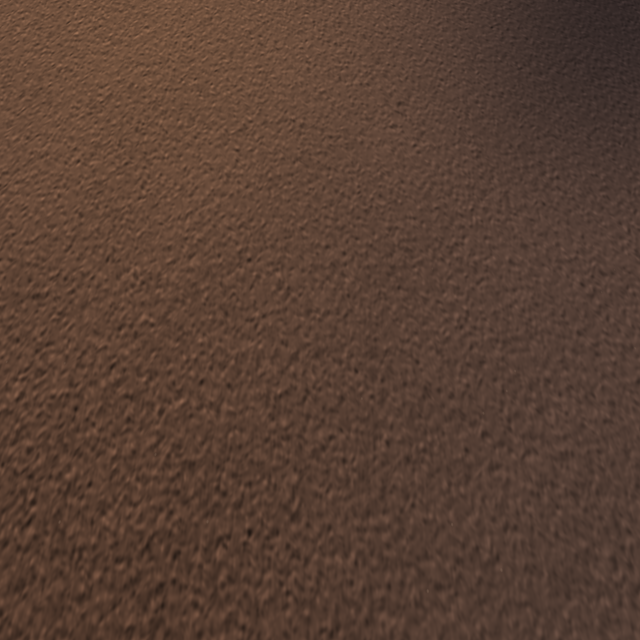
A Shadertoy shader for this texture:

```glsl
// Brown fleece cloth receding in perspective, lit warmly from the upper left.

const vec3 NEAR_LEFT  = vec3(0.315, 0.222, 0.172);
const vec3 NEAR_RIGHT = vec3(0.315, 0.236, 0.200);
const vec3 FAR_LEFT   = vec3(0.408, 0.295, 0.230);
const vec3 FAR_RIGHT  = vec3(0.335, 0.252, 0.218);
const vec3 WARM_GLOW  = vec3(0.032, 0.022, 0.008);
const vec3 SPECK_TONE = vec3(0.500, 0.400, 0.330);

const float HORIZON     = 2.0;    // height of the vanishing line
const float TUFT_COUNT  = 190.0;  // tufts across the far edge
const float DEPTH_SCALE = 1.2;    // stretch of the cloth away from the viewer
const float TUFT_FALL   = 5.0;    // sharpness of a tuft
const float GRAIN_NEAR  = 0.31;   // contrast at the lower left
const float GRAIN_FAR   = 0.19;   // contrast at the top and right
const float WARP        = 0.16;
const vec2  LIGHT_STEP  = vec2(-0.14, 0.28);

vec3 hash3(vec2 cell) {
    vec3 p = fract(cell.xyx * vec3(0.1031, 0.1030, 0.0973));
    p += dot(p, p.yxz + 33.33);
    return fract((p.xxy + p.yzz) * p.zyx);
}

// Cellular noise: soft tufts of random height around jittered cell points
float tufts(vec2 p) {
    vec2 cell = floor(p);
    vec2 local = p - cell;
    float height = 0.0;
    for (int j = -1; j <= 1; j++) {
        for (int i = -1; i <= 1; i++) {
            vec2 offset = vec2(i, j);
            vec3 rnd = hash3(cell + offset);
            vec2 d = offset + rnd.xy - local;
            height += (2.0 * rnd.z - 1.0) * exp(-TUFT_FALL * dot(d, d));
        }
    }
    return height;
}

// Layered sines bend the rows of tufts
vec2 bend(vec2 p) {
    return p + WARP * (sin(p.yx * vec2(1.3, 1.7) + 2.0 * sin(p * 0.43))
                     + sin(p.yx * 0.31 + 1.4));
}

// Slow drifting patches of pile
float patches(vec2 uv) {
    return sin(uv.x * 11.0 + 2.0 * sin(uv.y * 7.0))
         * sin(uv.y * 13.0 + 1.5 * sin(uv.x * 9.0 + 1.0))
         + 0.5 * sin(uv.x * 23.0 - uv.y * 17.0);
}

vec3 clothTone(vec2 uv) {
    float rise = smoothstep(0.0, 1.0, uv.y) * 0.6 + uv.y * 0.4;
    float side = smoothstep(0.15, 1.0, uv.x);
    vec3 tone = mix(mix(NEAR_LEFT, NEAR_RIGHT, side),
                    mix(FAR_LEFT, FAR_RIGHT, side), rise);
    vec2 toGlow = (uv - vec2(0.28, 0.96)) * vec2(1.0, 1.2);
    tone += WARM_GLOW * exp(-8.0 * dot(toGlow, toGlow));
    // Shadow gathers in the upper right corner
    float corner = smoothstep(0.46, 0.0, length((uv - 1.0) * vec2(1.0, 1.1)));
    return tone * mix(vec3(1.0), vec3(0.60, 0.63, 0.70), corner);
}

void mainImage(out vec4 fragColor, in vec2 fragCoord) {
    vec2 uv = fragCoord / iResolution.xy;

    // Perspective plane of the cloth
    float depth = 1.0 / (HORIZON - uv.y);
    vec2 cloth = TUFT_COUNT * depth * vec2(uv.x - 0.5, DEPTH_SCALE) + 300.0;
    float closeness = 1.0 - smoothstep(0.1, 0.9, uv.y);

    // Tuft relief seen against the light, with finer pile up close
    vec2 p = bend(cloth);
    float relief = tufts(p - LIGHT_STEP) - tufts(p + LIGHT_STEP);
    float creases = min(tufts(p * 0.75 + 40.0), 0.0);
    float pile = tufts(p * 1.6 + 17.0);
    float fibres = tufts(cloth * vec2(1.9, 0.6) + 71.0);
    float grain = relief + 0.55 * creases + 0.07
                + (0.25 + 0.30 * closeness) * pile + 0.40 * closeness * fibres;

    float leftNear = (1.0 - smoothstep(0.1, 0.9, uv.x)) * (0.35 + 0.65 * closeness);
    float contrast = mix(GRAIN_FAR, GRAIN_NEAR, leftNear);

    vec3 color = clothTone(uv) * (1.0 + contrast * grain + 0.013 * patches(uv));

    // Rare pale lint
    vec2 lintCell = floor(cloth);
    vec3 lint = hash3(lintCell + 500.0);
    vec2 toLint = fract(cloth) - mix(vec2(0.3), vec2(0.7), lint.xy);
    float speck = step(0.996, lint.z) * smoothstep(0.28, 0.05, length(toLint));
    color = mix(color, SPECK_TONE, 0.45 * speck * closeness);

    fragColor = vec4(color, 1.0);
}
```
